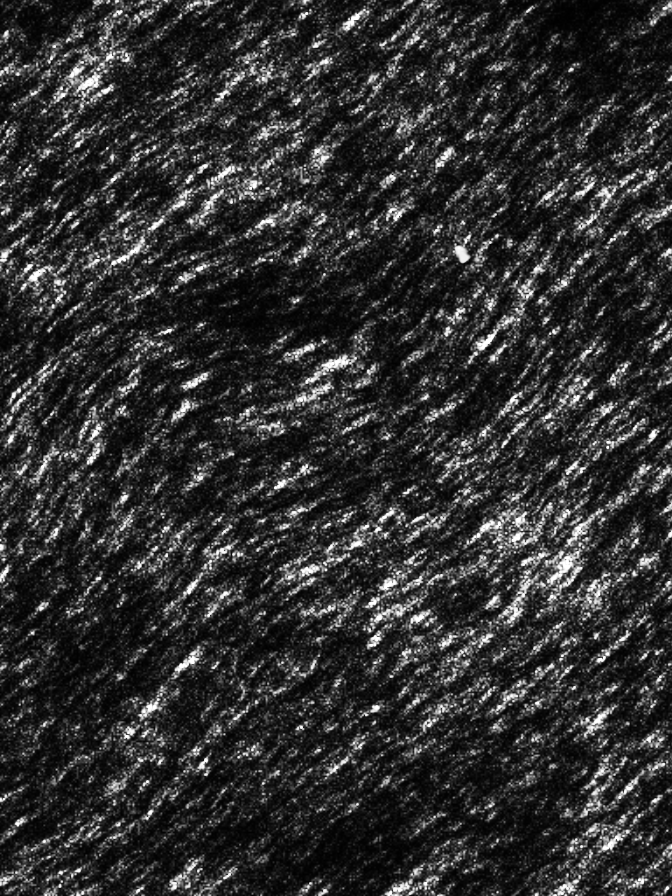
Reproduce this texture procedurally as a WebGL 2 fragment shader.

```glsl
#version 300 es
precision highp float;
// Bright frayed fibres sweeping diagonally over black, under fine speckle.
// Stretched cellular flecks follow a sine-bent flow; soft ellipses shade
// broad regions, and exponential grain multiplies the result.

uniform vec2 u_resolution;
out vec4 fragColor;

vec2 hash2(vec2 cell) {
    vec3 v = fract(cell.xyx * vec3(0.1031, 0.1030, 0.0973));
    v += dot(v, v.yzx + 33.33);
    return fract((v.xx + v.yz) * v.zy);
}

// Cellular noise: one soft fleck of random strength per cell, mean near 1
float flecks(vec2 q) {
    vec2 cell = floor(q);
    float sum = 0.0;
    for (int y = -1; y <= 1; y++) {
        for (int x = -1; x <= 1; x++) {
            vec2 id = cell + vec2(x, y);
            vec2 d = id + hash2(id) - q;
            float strength = hash2(id + 71.7).x;
            sum += strength * strength * strength * exp(-5.0 * dot(d, d));
        }
    }
    return 6.4 * sum;
}

// Soft ellipse, 1 at its centre
float blob(vec2 p, vec2 centre, vec2 radii) {
    vec2 d = (p - centre) / radii;
    return exp(-dot(d, d));
}

float speckleCell(vec2 id) {
    return -log(hash2(id + 13.0).x + 0.001);
}

// Exponential speckle, blended slightly between neighbouring cells
float speckle(vec2 q) {
    vec2 id = floor(q);
    vec2 f = fract(q);
    float low = mix(speckleCell(id), speckleCell(id + vec2(1, 0)), f.x);
    float high = mix(speckleCell(id + vec2(0, 1)), speckleCell(id + 1.0), f.x);
    return mix(low, high, f.y);
}

// Coordinates along and across the fibres, bent by sines
vec2 flow(vec2 p) {
    float along = dot(p, vec2(0.76, 0.65));
    float across = dot(p, vec2(-0.65, 0.76));
    across += 0.05 * sin(6.0 * (p.x - 0.27)) * blob(p, vec2(0.27, 0.57), vec2(0.3, 0.17));
    across += 0.008 * sin(11.0 * p.x + 4.0 * p.y);
    across += 0.004 * sin(23.0 * p.y - 9.0 * p.x);
    across += 0.0015 * sin(70.0 * p.x + 40.0 * p.y);
    return vec2(along, across);
}

// Broad light and dark regions
float regions(vec2 p) {
    float light = 0.75 + 0.2 * flecks(p * 9.0 + 5.0);
    light += 0.45 * blob(p, vec2(0.62, 0.42), vec2(0.25, 0.2));
    light += 0.6 * blob(p, vec2(0.35, 0.18), vec2(0.09, 0.05));
    light += 0.35 * blob(p, vec2(0.14, 0.84), vec2(0.22, 0.16));
    light += 1.8 * blob(p, vec2(0.035, 0.68), vec2(0.03, 0.022));
    light *= 1.0 - 0.9 * blob(p, vec2(0.63, 1.0), vec2(0.09, 0.06));
    light *= 1.0 - 0.55 * blob(p, vec2(0.3, 0.66), vec2(0.16, 0.06));
    light *= 1.0 - 0.65 * blob(p, vec2(0.35, 0.06), vec2(0.12, 0.06));
    light *= 1.0 - 0.45 * blob(p, vec2(0.18, 0.31), vec2(0.2, 0.07));
    light *= 1.0 - 0.6 * blob(p, vec2(0.0, 1.0), vec2(0.1, 0.1));
    return light;
}

void main() {
    vec2 p = gl_FragCoord.xy / u_resolution.y;
    vec2 q = flow(p);

    // Faint bundles, thin fibres, frayed fragments and stray crumbs
    float fibre = 0.76 + 0.24 * flecks(q * vec2(9.0, 38.0) + 20.0);
    fibre *= 0.5 + 0.5 * flecks(q * vec2(22.0, 125.0) + 40.0);
    fibre *= 0.52 + 0.48 * flecks(q * vec2(60.0, 180.0) + 90.0);
    fibre *= 0.8 + 0.2 * flecks(p * 70.0 + 60.0);

    float grain = 0.1 + 0.9 * speckle(p * 512.0 - 0.3);
    float grey = 0.205 * fibre * regions(p) * grain;

    // A compact bright particle with a ragged rim
    float particle = blob(p, vec2(0.515, 0.718), vec2(0.009, 0.011));
    grey += 1.6 * smoothstep(0.3, 0.7, particle * (0.6 + 0.5 * flecks(p * 120.0)));

    // Ease the highlights below pure white
    grey /= pow(1.0 + grey * grey * grey, 0.33);
    fragColor = vec4(vec3(clamp(grey, 0.0, 1.0)), 1.0);
}
```
